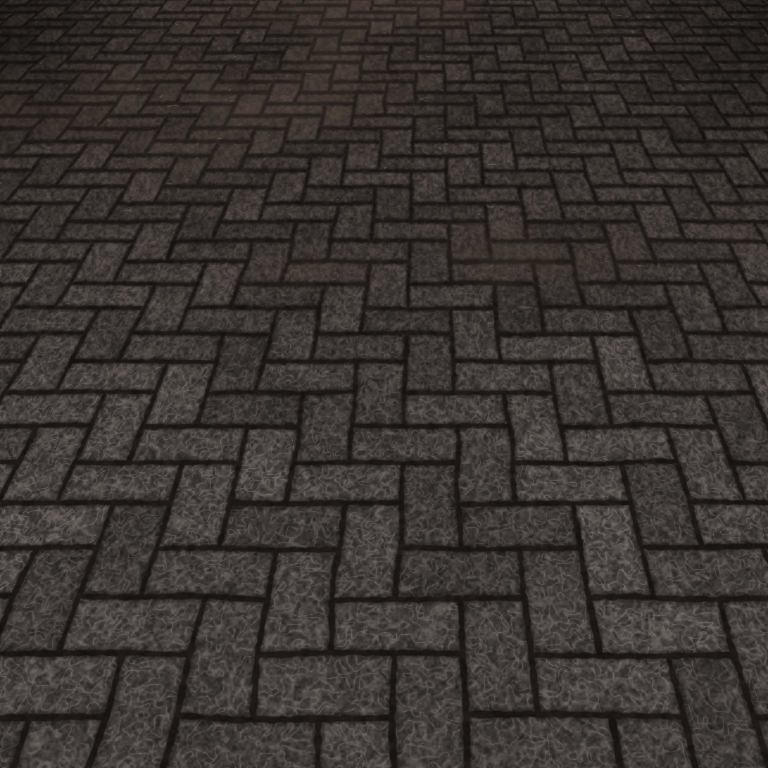
A three.js fragment shader for this texture:

```glsl
varying vec2 vUv;

// Ground plane: horizon height, vanishing x, brick width and depth scales
const float HORIZON = 1.431;
const float VANISH_X = 0.56;
const float UNIT_WIDTH = 0.069;
const float DEPTH_SCALE = 21.29;
const vec2 PATTERN_SHIFT = vec2(2.5, -15.6);

// Joints, in canvas units at unit depth
const float JOINT_HALF = 0.0031;
const float CORNER = 0.004;
const float BEVEL = 0.0055;
const float SOFTNESS = 0.0016;
const float EDGE_WEAR = 0.0022;

// Surface
const float FIBRE_FREQ = 11.0;
const float GRAIN_FREQ = 190.0;
const float BRICK_VARIATION = 0.24;
const vec3 STONE = vec3(0.252, 0.234, 0.226);
const vec3 STONE_FAR = vec3(0.205, 0.182, 0.168);
const vec3 JOINT = vec3(0.105, 0.088, 0.078);
const vec3 DUST = vec3(0.285, 0.235, 0.205);
const vec3 FLECK = vec3(0.46, 0.45, 0.46);

float hash(vec2 p) {
  vec3 q = fract(vec3(p.xyx) * 0.1031);
  q += dot(q, q.yzx + 33.33);
  return fract((q.x + q.y) * q.z);
}

float noise(vec2 p) {
  vec2 i = floor(p), f = fract(p);
  f = f * f * (3.0 - 2.0 * f);
  return mix(mix(hash(i), hash(i + vec2(1.0, 0.0)), f.x),
             mix(hash(i + vec2(0.0, 1.0)), hash(i + 1.0), f.x), f.y);
}

float fbm(vec2 p) {
  float sum = 0.0, amp = 0.5;
  for (int i = 0; i < 4; i++) {
    sum += amp * noise(p);
    p = p * 2.03 + 17.1;
    amp *= 0.5;
  }
  return sum;
}

float blob(vec2 p, vec2 centre, vec2 radius) {
  vec2 q = (p - centre) / radius;
  return exp(-dot(q, q));
}

// Herringbone of 2:1 bricks: xy = brick centre, zw = half size
vec4 herringbone(vec2 p) {
  vec2 cell = floor(p);
  float k = mod(cell.x - cell.y, 4.0);
  bool flat_ = k < 1.5;
  vec2 origin = cell - (flat_ ? vec2(k, 0.0) : vec2(0.0, 3.0 - k));
  vec2 halfSize = flat_ ? vec2(1.0, 0.5) : vec2(0.5, 1.0);
  return vec4(origin + halfSize, halfSize);
}

float roundedBox(vec2 p, vec2 halfSize, float radius) {
  vec2 q = abs(p) - halfSize + radius;
  return length(max(q, 0.0)) + min(max(q.x, q.y), 0.0) - radius;
}

void main() {
  // Project the canvas onto the ground
  float depth = HORIZON - vUv.y;
  vec2 ground = vec2((vUv.x - VANISH_X) / (UNIT_WIDTH * depth), DEPTH_SCALE / depth);
  ground += PATTERN_SHIFT;
  vec2 scale = vec2(UNIT_WIDTH * depth, depth * depth / DEPTH_SCALE);
  float nearness = smoothstep(0.45, 1.15, depth);

  // Brick distance, measured on the canvas
  vec2 laid = ground + 0.09 * (vec2(noise(ground * 0.9), noise(ground * 0.9 + 40.0)) - 0.5);
  vec4 brick = herringbone(laid);
  float dist = roundedBox((laid - brick.xy) * scale, brick.zw * scale, CORNER * depth);
  dist += JOINT_HALF * depth + EDGE_WEAR * depth * (noise(ground * 9.0) - 0.5);
  float face = 1.0 - smoothstep(-SOFTNESS, SOFTNESS, dist);
  float bevel = smoothstep(0.0, BEVEL * depth, -dist);

  // Dust patches
  float clouds = fbm(vUv * vec2(9.0, 14.0));
  float dust = blob(vUv, vec2(0.17, 0.86), vec2(0.28, 0.10))
             + blob(vUv, vec2(0.40, 0.92), vec2(0.12, 0.07))
             + blob(vUv, vec2(0.68, 0.66), vec2(0.13, 0.045))
             + blob(vUv, vec2(0.43, 0.65), vec2(0.10, 0.03)) * 0.7
             + blob(vUv, vec2(0.60, 1.0), vec2(0.20, 0.045)) * 1.2
             + blob(vUv, vec2(0.90, 0.68), vec2(0.12, 0.04)) * 0.6;
  dust = clamp(dust * smoothstep(0.22, 0.65, clouds), 0.0, 1.0);

  // Curled fibres and fine grain
  vec2 f = ground * FIBRE_FREQ * vec2(1.0, mix(0.55, 0.9, nearness));
  f += 1.6 * vec2(noise(f * 0.7), noise(f * 0.7 + 31.0));
  float fibre = pow(1.0 - abs(2.0 * noise(f) - 1.0), 3.0);
  float grain = noise(vUv * GRAIN_FREQ) + noise(vUv * GRAIN_FREQ * 1.7 + 9.0) - 1.0;
  float texture_ = (fibre - 0.32) * mix(0.14, 0.46, nearness) + grain * 0.34;

  // Stone tone per brick, with broad fading
  float tone = 1.0 + BRICK_VARIATION * (hash(brick.xy * 2.0 + 71.0) - 0.5);
  tone *= 0.88 + 0.24 * fbm(ground * 0.6 + 5.0);
  vec3 stone = mix(STONE_FAR, STONE, nearness) * tone * 1.06;
  stone = mix(stone, DUST * (0.7 + 0.5 * clouds), dust * 0.65);
  stone *= (1.0 + texture_ * (1.0 - 0.5 * dust)) * mix(0.76, 1.0, bevel);

  // Scattered pale flecks
  float fleck = smoothstep(0.89, 0.97, noise(ground * 5.0 + 60.0)) * step(0.55, fbm(ground * 0.8));
  stone = mix(stone, FLECK, 0.35 * fleck);

  // Joints, partly filled by dust
  vec3 joint = JOINT * (0.85 + 0.35 * noise(ground * 7.0) + 0.25 * grain);
  joint = mix(joint, DUST * 0.72, dust * 0.6);
  vec3 colour = mix(joint, stone, face);

  // Dim far corners
  colour *= 1.0 - 0.3 * smoothstep(0.7, 1.0, vUv.y) * smoothstep(0.25, 0.55, abs(vUv.x - 0.5));
  gl_FragColor = vec4(colour, 1.0);
}
```
